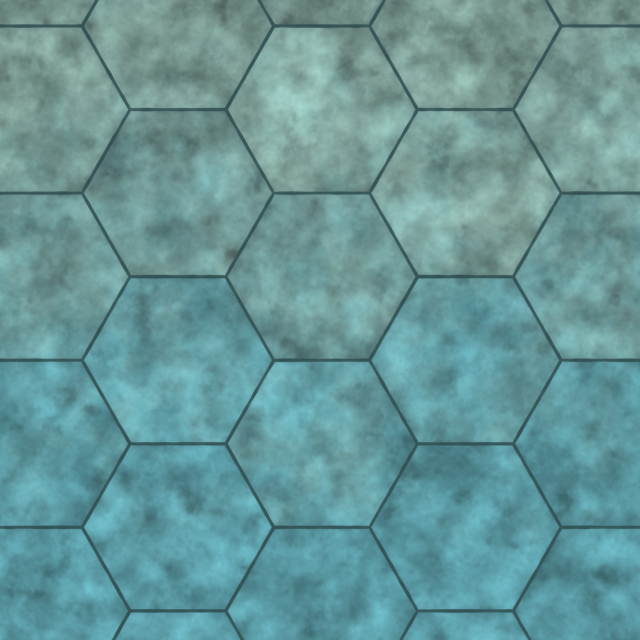
This pattern is drawn by a Shadertoy shader. Its source:

```glsl
const vec2 LATTICE = vec2(1.7320508, 1.0);
const vec2 TILE_SIZE = vec2(0.2593, 0.2611);
const vec2 TILE_ORIGIN = vec2(0.5026, 0.5677);
const float GROUT_HALF_WIDTH = 0.0095;

float hash(vec2 p) {
    vec3 q = fract(vec3(p.xyx) * 0.1031);
    q += dot(q, q.yzx + 33.33);
    return fract((q.x + q.y) * q.z);
}

float valueNoise(vec2 p) {
    vec2 i = floor(p), f = fract(p);
    f = f * f * (3.0 - 2.0 * f);
    return mix(mix(hash(i), hash(i + vec2(1.0, 0.0)), f.x),
               mix(hash(i + vec2(0.0, 1.0)), hash(i + 1.0), f.x), f.y);
}

float fbm(vec2 p, int octaves) {
    float sum = 0.0, weight = 0.5, total = 0.0;
    for (int i = 0; i < octaves; i++) {
        sum += weight * valueNoise(p);
        total += weight;
        weight *= 0.6;
        p = mat2(1.6, 1.2, -1.2, 1.6) * p + 17.3;
    }
    return sum / total;
}

// Centre of the nearest flat-topped hexagon of unit height
vec2 hexCentre(vec2 p) {
    vec2 a = floor(p / LATTICE + 0.5) * LATTICE;
    vec2 b = (floor(p / LATTICE) + 0.5) * LATTICE;
    vec2 da = p - a, db = p - b;
    return dot(da, da) < dot(db, db) ? a : b;
}

// Distance inward from the hexagon's edge
float hexEdge(vec2 p) {
    p = abs(p);
    return 0.5 - max(p.y, dot(p, vec2(0.8660254, 0.5)));
}

vec3 glaze(vec2 uv, vec2 centre, vec2 id) {
    vec2 shift = vec2(hash(id + 41.0), hash(id + 73.0)) * 60.0 + 80.0;
    vec2 q = uv + shift;
    float cloud = fbm(q * 9.0, 3) - 0.5;
    float mottle = fbm(q * 27.0, 4) - 0.5;
    float tint = fbm(q * 15.0 + 31.0, 3) - 0.5;

    // Teal at the bottom fades to grey-green, tile by tile
    float height = mix(centre.y, uv.y, 0.35);
    height += 0.16 * (hash(id + 19.0) - 0.5) + 0.4 * tint;
    vec3 colour = mix(vec3(0.352, 0.605, 0.645), vec3(0.495, 0.623, 0.592),
                      smoothstep(0.1, 0.95, height));

    // Mottling, dark flecks and the shaded top
    float light = 1.0 + 0.3 * cloud + 0.62 * mottle;
    light += 0.07 * (hash(id + 57.0) - 0.5);
    float fleck = smoothstep(0.66, 0.9, valueNoise(q * 38.0));
    light -= 0.09 * fleck * smoothstep(-0.15, 0.25, -mottle);
    light -= 0.1 * smoothstep(0.82, 1.05, uv.y);
    return colour * light;
}

void mainImage(out vec4 fragColor, in vec2 fragCoord) {
    vec2 uv = fragCoord / iResolution.y;
    vec2 p = (uv - TILE_ORIGIN) / TILE_SIZE;
    vec2 centre = hexCentre(p);
    vec2 id = floor(centre / LATTICE * 2.0 + 0.5) + 20.0;
    vec3 colour = glaze(uv, centre * TILE_SIZE + TILE_ORIGIN, id);

    // Grout with a soft, slightly uneven rim
    float edge = hexEdge(p - centre);
    float wear = valueNoise(uv * 70.0 + 9.0);
    float soft = max(0.005, 0.6 / (iResolution.y * TILE_SIZE.y));
    float width = GROUT_HALF_WIDTH + 0.003 * (wear - 0.5);
    float grout = 1.0 - smoothstep(width - soft, width + soft, edge);
    colour *= 1.0 - 0.1 * exp(-edge * 55.0);
    colour = mix(colour, vec3(0.19, 0.31, 0.32), grout * (0.8 + 0.15 * wear));

    fragColor = vec4(clamp(colour, 0.0, 1.0), 1.0);
}
```
